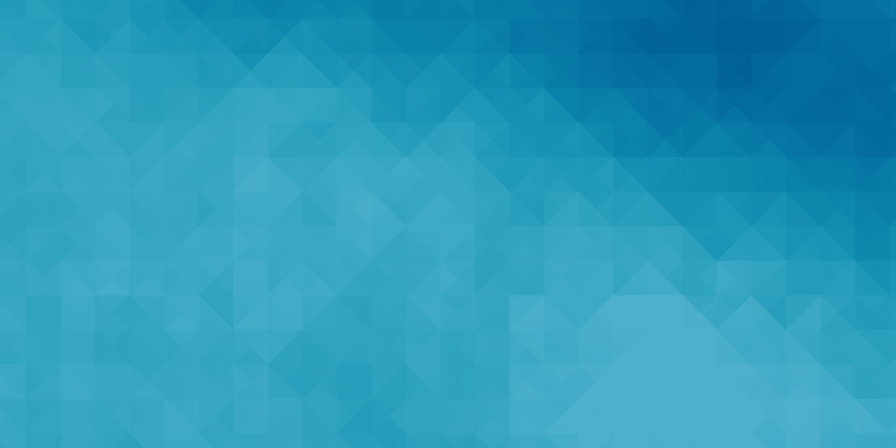
A Shadertoy shader for this background:

```glsl
// Blue faceted backdrop: soft pools of light and shade are sampled on a square
// and a diagonal lattice, so the gradient breaks into translucent facets.
// Large chevrons, long strips and per-facet noise add the crisp edges.

// Lengths are in canvas heights; chevron tips are in lattice steps.
const float CELL = 0.0771;
const vec2 ANCHOR = vec2(1.523, 0.341);
const float BASE_TONE = 0.88;
const float SQUARE_SHARE = 0.52;
const float DIAGONAL_SHARE = 0.38;
const float SQUARE_GRAIN = 0.045;
const float DIAGONAL_GRAIN = 0.07;
const float TRIANGLE_GRAIN = 0.045;
const float STRIP_GRAIN = 0.06;
const float STRIP_LENGTH = 5.0;
const float CHEVRON_REACH = 0.48;

// Tone ramp from deep to pale blue.
const vec3 RAMP[6] = vec3[6](
    vec3(0.00, 0.37, 0.58), vec3(0.02, 0.44, 0.63), vec3(0.04, 0.51, 0.67),
    vec3(0.10, 0.58, 0.71), vec3(0.19, 0.64, 0.75), vec3(0.30, 0.69, 0.80));

// Pools: centre, radius, change of tone.
const vec4 POOLS[7] = vec4[7](
    vec4(1.52, 0.99, 0.40, -0.68), vec4(2.05, 0.74, 0.46, -0.60),
    vec4(0.88, 1.08, 0.37, -0.46), vec4(0.48, 1.08, 0.25, -0.25),
    vec4(0.00, 1.10, 0.25, -0.18), vec4(1.65, 0.00, 0.50, 0.15),
    vec4(0.90, 0.08, 0.24, -0.12));

// Chevrons: tip, angle in quarter turns, change of tone.
const vec4 CHEVRONS[8] = vec4[8](
    vec4(0.0, 0.0, 1.0, 0.06), vec4(0.0, 2.0, 1.0, 0.07),
    vec4(-8.0, 2.0, 0.0, 0.03), vec4(-6.0, 2.0, 0.0, 0.03),
    vec4(-11.0, 8.0, 1.0, 0.07), vec4(-10.0, 9.0, 1.0, 0.05),
    vec4(-5.0, 7.0, 1.0, 0.07), vec4(1.0, 6.0, 1.0, 0.06));

float hash(vec2 p) {
    vec3 q = fract(vec3(p.xyx) * 0.1031);
    q += dot(q, q.yzx + 33.33);
    return fract((q.x + q.y) * q.z);
}

// Blend weight that flips at the cell border, one pixel soft.
vec2 borderBlend(vec2 g, float soft) {
    return smoothstep(0.5 - soft, 0.5 + soft, fract(g - 0.5));
}

vec2 cellCentre(vec2 g, float soft) {
    return floor(g - 0.5) + borderBlend(g, soft) + 0.5;
}

// Constant random value per cell with smooth borders, in -0.5..0.5.
float cellNoise(vec2 g, float soft) {
    vec2 id = floor(g - 0.5);
    vec2 w = borderBlend(g, soft);
    float low = mix(hash(id), hash(id + vec2(1, 0)), w.x);
    float high = mix(hash(id + vec2(0, 1)), hash(id + vec2(1, 1)), w.x);
    return mix(low, high, w.y) - 0.5;
}

float poolTone(vec2 p) {
    float tone = BASE_TONE;
    for (int i = 0; i < POOLS.length(); i++) {
        vec2 d = (p - POOLS[i].xy) / POOLS[i].z;
        tone += POOLS[i].w * exp(-dot(d, d));
    }
    return tone;
}

// Right-angled wedges that fade away from their tips.
float chevronTone(vec2 g, float soft) {
    float tone = 0.0;
    for (int i = 0; i < CHEVRONS.length(); i++) {
        vec2 d = g - CHEVRONS[i].xy;
        float angle = CHEVRONS[i].z * 1.5708;
        vec2 dir = vec2(cos(angle), sin(angle));
        float edge = dot(d, dir) + abs(d.x * dir.y - d.y * dir.x);
        float inside = 1.0 - smoothstep(-soft, soft, edge);
        float fade = exp(-dot(d, d) * CELL * CELL / (CHEVRON_REACH * CHEVRON_REACH));
        tone += CHEVRONS[i].w * inside * fade;
    }
    return tone;
}

vec3 rampColour(float tone) {
    float x = tone * 5.0;
    vec3 colour = RAMP[0];
    for (int i = 1; i < RAMP.length(); i++)
        colour = mix(colour, RAMP[i], clamp(x - float(i - 1), 0.0, 1.0));
    return colour + 0.05 * max(tone - 1.0, 0.0);
}

void mainImage(out vec4 fragColor, in vec2 fragCoord) {
    vec2 p = fragCoord / iResolution.y;
    float soft = min(0.7 / (iResolution.y * CELL), 0.49);

    // Square lattice, and one turned by 45 degrees two steps wide.
    vec2 square = (p - ANCHOR) / CELL;
    vec2 diagonal = vec2(square.x + square.y, square.x - square.y) * 0.5;
    vec2 squareMid = cellCentre(square, soft);
    vec2 diagonalMid = cellCentre(diagonal, soft);
    vec2 unturned = vec2(diagonalMid.x + diagonalMid.y, diagonalMid.x - diagonalMid.y);

    // Layer the smooth and faceted gradients.
    float tone = poolTone(p) * (1.0 - SQUARE_SHARE - DIAGONAL_SHARE);
    tone += poolTone(ANCHOR + squareMid * CELL) * SQUARE_SHARE;
    tone += poolTone(ANCHOR + unturned * CELL) * DIAGONAL_SHARE;
    tone += chevronTone(square, soft) - 0.03;

    // Facet grain, then long columns and rows.
    tone += cellNoise(square, soft) * SQUARE_GRAIN;
    tone += cellNoise(diagonal, soft) * DIAGONAL_GRAIN;
    tone += cellNoise(diagonal * 2.0, soft) * TRIANGLE_GRAIN;
    tone += cellNoise(square / vec2(1.0, STRIP_LENGTH), soft) * STRIP_GRAIN;
    tone += cellNoise(square / vec2(STRIP_LENGTH, 1.0) + 40.0, soft) * STRIP_GRAIN;

    fragColor = vec4(rampColour(tone), 1.0);
}
```
